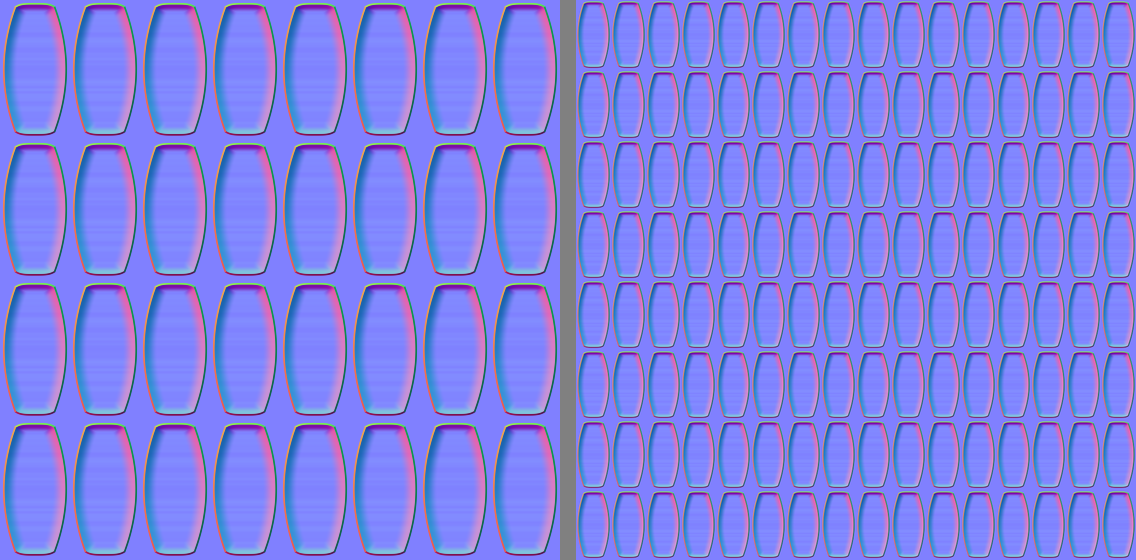
Left: one tile. Right: repeated 2 by 2.
This texture map is drawn by a WebGL 2 fragment shader. Its source:

```glsl
#version 300 es
precision highp float;
// Tangent-space normal map of barrel-shaped recessed panels, 8 across by 4 down.
// Each panel is bounded by curved sides and caps; their distances and normals
// shade a thin steep rim, a soft inner bevel and a faintly banded floor.
uniform vec2 u_resolution;
out vec4 fragColor;

const vec2 REPEATS = vec2(8.0, 4.0);
const vec3 FLAT_COLOR = vec3(0.502, 0.502, 1.0);
const vec3 FLOOR_COLOR = vec3(0.505, 0.53, 1.0);

// Lengths are in cell widths; a cell is 1 wide and 2 high.
const float HALF_WIDTH = 0.458;
const float SIDE_DROP = 0.167;
const float CORNER_Y = 0.896;
const float HALF_HEIGHT = 0.948;
const float CAP_DROP = 0.05;
const float CORNER_X = 0.29;
const float RIM_WIDTH = 0.024;

float hash(float n) {
    return fract(sin(n * 12.9898) * 43758.5);
}

float bandNoise(float y) {
    float i = floor(y);
    return mix(hash(i), hash(i + 1.0), smoothstep(0.0, 1.0, y - i));
}

// Inward distance in x, outward normal in yz.
vec3 sideEdge(vec2 p) {
    float t = p.y / CORNER_Y;
    float slope = 2.0 * SIDE_DROP * t / CORNER_Y;
    vec2 gradient = vec2(p.x < 0.0 ? -1.0 : 1.0, slope);
    float gap = HALF_WIDTH - SIDE_DROP * t * t - abs(p.x);
    return vec3(gap, gradient) / length(gradient);
}

vec3 capEdge(vec2 p) {
    float t = p.x / CORNER_X;
    float slope = 4.0 * CAP_DROP * t * t * t / CORNER_X;
    vec2 gradient = vec2(slope, p.y < 0.0 ? -1.0 : 1.0);
    float gap = HALF_HEIGHT - CAP_DROP * t * t * t * t - abs(p.y);
    return vec3(gap, gradient) / length(gradient);
}

vec3 rimColor(vec2 normal) {
    return vec3(0.5 - 0.46 * normal.x, 0.5 + 0.45 * normal.y, 0.3);
}

// The bevel is steepest at the top of the panel.
vec3 bevelColor(vec2 normal, float height) {
    float steepness = mix(0.27, 0.44, height);
    vec2 tilt = steepness * vec2(normal.x, -normal.y);
    return vec3(0.5 + tilt, 1.0 - 1.8 * steepness * steepness);
}

vec3 panel(vec2 p, float pixel) {
    vec3 side = sideEdge(p);
    vec3 cap = capEdge(p);
    float edge = min(side.x, cap.x);
    float height = clamp(0.5 + 0.5 * p.y / HALF_HEIGHT, 0.0, 1.0);

    // Floor with fine horizontal banding
    float band = bandNoise(height * 52.0) - 0.5;
    vec3 color = FLOOR_COLOR + vec3(0.015, 0.05, 0.0) * band;

    // Soft bevel, joined at the corners
    float capShare = smoothstep(-0.04, 0.04, side.x - cap.x);
    vec2 bevelNormal = normalize(mix(side.yz, cap.yz, capShare));
    float sideFade = 1.0 - smoothstep(0.04, 0.21, side.x);
    float capFade = 1.0 - smoothstep(0.05, 0.14, cap.x);
    float bevel = max(sideFade, capFade);
    vec3 slopeColor = bevelColor(bevelNormal, height);
    slopeColor.g += 0.03 * band;
    color = mix(color, slopeColor, bevel);

    // Steep rim and outer surface
    vec2 rimNormal = side.x < cap.x ? side.yz : cap.yz;
    float soft = 0.6 * pixel;
    float rim = 1.0 - smoothstep(RIM_WIDTH - soft, RIM_WIDTH + soft, edge);
    color = mix(color, rimColor(rimNormal), rim);
    return mix(FLAT_COLOR, color, smoothstep(-soft, soft, edge));
}

void main() {
    vec2 uv = gl_FragCoord.xy / u_resolution;
    vec2 cell = fract(uv * REPEATS);
    vec2 p = (cell - 0.5) * vec2(1.0, 2.0) - vec2(0.0, 0.01);
    float pixel = REPEATS.x / min(u_resolution.x, u_resolution.y);
    fragColor = vec4(panel(p, pixel), 1.0);
}
```
